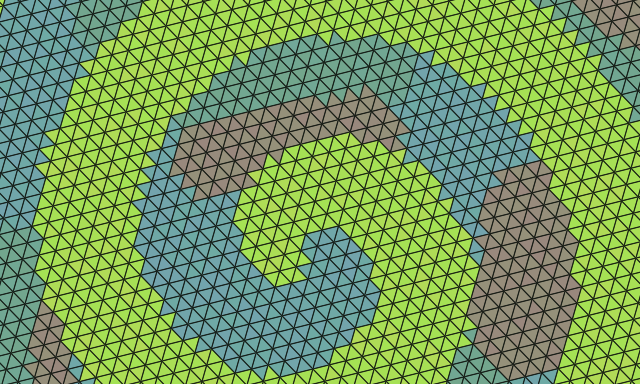
Reproduce this pattern procedurally as a WebGL 1 fragment shader.

```glsl
precision highp float;
// A tilted mesh of equilateral triangles coloured as a two-armed spiral.
// Each triangle takes one flat colour, read at its centroid: a lime arm winds
// against a teal arm with soft green and taupe patches, under dark mesh lines.

uniform vec2 u_resolution;

const float TAU = 6.2831853;
const float SIDE = 0.0443;       // triangle side, in canvas heights
const float ROW = 0.8660254;     // triangle height over side
const float TILT = 0.2443;       // mesh rotation
const vec2 MESH_ORIGIN = vec2(0.826, 0.635);
const vec2 SPIRAL_CENTRE = vec2(0.798, 0.335);
const float SPIRAL_PITCH = 0.533;

const vec3 LIME = vec3(0.645, 0.885, 0.33);
const vec3 YELLOW_LIME = vec3(0.70, 0.855, 0.34);
const vec3 TEAL = vec3(0.43, 0.67, 0.64);
const vec3 BLUE_TEAL = vec3(0.45, 0.64, 0.68);
const vec3 SEA_GREEN = vec3(0.45, 0.65, 0.55);
const vec3 TAUPE = vec3(0.585, 0.57, 0.48);
const vec3 ROSE_TAUPE = vec3(0.60, 0.53, 0.49);
const vec3 LINE_COLOUR = vec3(0.05, 0.07, 0.05);

// Random value per cell, without sine.
float hash(vec2 p) {
  vec3 q = fract(vec3(p.xyx) * 0.1031);
  q += dot(q, q.yzx + 33.33);
  return fract((q.x + q.y) * q.z);
}

vec2 rotate(vec2 p, float angle) {
  float c = cos(angle), s = sin(angle);
  return vec2(c * p.x - s * p.y, s * p.x + c * p.y);
}

// Canvas point to skewed mesh coordinates, and back.
vec2 toMesh(vec2 p) {
  vec2 q = rotate(p - MESH_ORIGIN, -TILT) / SIDE;
  return vec2(q.x - 0.5 * q.y / ROW, q.y / ROW);
}

vec2 fromMesh(vec2 m) {
  vec2 q = vec2(m.x + 0.5 * m.y, m.y * ROW);
  return rotate(q * SIDE, TILT) + MESH_ORIGIN;
}

// Signed distance to a rounded segment.
float capsule(vec2 p, vec2 a, vec2 b, float radius) {
  vec2 pa = p - a, ba = b - a;
  return length(pa - ba * clamp(dot(pa, ba) / dot(ba, ba), 0.0, 1.0)) - radius;
}

// Position across the Archimedean spiral, 0 to 1 over both arms.
float spiralPhase(vec2 p, vec2 centre, float pitch) {
  vec2 d = p - centre;
  return fract(length(d) / pitch + atan(d.y, d.x) / TAU);
}

float taupePatches(vec2 p) {
  float d = capsule(p, vec2(0.554, 0.587), vec2(0.946, 0.657), 0.104);
  d = min(d, capsule(p, vec2(1.402, 0.446), vec2(1.365, 0.163), 0.139));
  d = min(d, capsule(p, vec2(1.565, 1.043), vec2(1.739, 0.924), 0.091));
  return min(d, capsule(p, vec2(0.141, 0.152), vec2(0.13, -0.04), 0.054));
}

float greenPatches(vec2 p) {
  float d = capsule(p, vec2(0.543, 0.739), vec2(0.978, 0.826), 0.098);
  d = min(d, capsule(p, vec2(0.033, 0.304), vec2(0.0, -0.04), 0.098));
  d = min(d, capsule(p, vec2(0.293, 0.957), vec2(0.326, 1.04), 0.098));
  d = min(d, capsule(p, vec2(1.228, 0.087), vec2(1.217, -0.04), 0.087));
  return min(d, capsule(p, vec2(1.435, 0.978), vec2(1.685, 0.761), 0.098));
}

// Flat colour of the triangle with this centroid.
vec3 cellColour(vec2 p, float random) {
  float phase = spiralPhase(p, SPIRAL_CENTRE, SPIRAL_PITCH);
  if (phase > 0.304 && phase < 0.804) return mix(LIME, YELLOW_LIME, random * random);
  if (taupePatches(p) < 0.0) return mix(TAUPE, ROSE_TAUPE, random * random);
  vec3 teal = mix(TEAL, BLUE_TEAL, random);
  float green = 1.0 - smoothstep(-0.01, 0.025, greenPatches(p));
  return mix(teal, mix(SEA_GREEN, TEAL, random * 0.4), green);
}

// Distance to the nearest of the three line families.
float meshDistance(vec2 m) {
  vec3 t = abs(fract(vec3(m, m.x + m.y) + 0.5) - 0.5);
  return min(t.x, min(t.y, t.z)) * ROW * SIDE;
}

void main() {
  vec2 p = gl_FragCoord.xy / u_resolution.y;
  vec2 m = toMesh(p);
  vec2 cell = floor(m), f = fract(m);
  float upper = step(1.0, f.x + f.y);
  vec2 centroid = fromMesh(cell + (1.0 + upper) / 3.0);
  float random = hash(cell + vec2(71.0 + 131.0 * upper, 93.0));
  vec3 colour = cellColour(centroid, random);

  // Dark lines with smooth edges
  float pixel = 1.0 / u_resolution.y;
  float line = 1.0 - smoothstep(0.0017 - 0.55 * pixel, 0.0017 + 0.55 * pixel, meshDistance(m));
  gl_FragColor = vec4(mix(colour, LINE_COLOUR, line * 0.9), 1.0);
}
```
